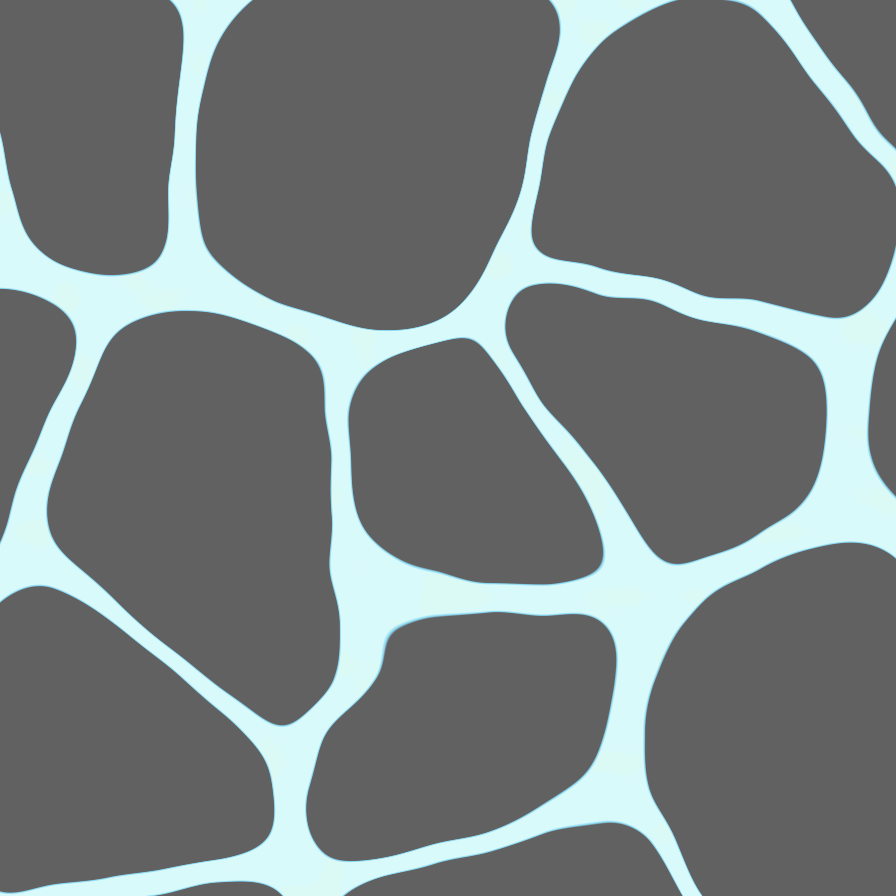
A WebGL 2 fragment shader for this pattern:

```glsl
#version 300 es
precision highp float;

uniform vec2 u_resolution;
out vec4 fragColor;

const vec3 STONE = vec3(0.38);
const vec3 GAP = vec3(0.85, 0.98, 0.98);
const vec3 GAP_WARM = vec3(0.86, 0.98, 0.96);
const vec3 RIM = vec3(0.54, 0.85, 0.96);

vec2 hash2(vec2 p) {
    vec3 q = fract(p.xyx * vec3(0.1031, 0.1030, 0.0973));
    q += dot(q, q.yzx + 33.33);
    return fract((q.xx + q.yz) * q.zy);
}

// Smooth value noise with two independent channels
vec2 noise2(vec2 p) {
    vec2 i = floor(p), f = fract(p);
    f = f * f * (3.0 - 2.0 * f);
    return mix(mix(hash2(i), hash2(i + vec2(1, 0)), f.x),
               mix(hash2(i + vec2(0, 1)), hash2(i + vec2(1, 1)), f.x), f.y);
}

vec2 site(vec2 cell) {
    return cell + 0.5 + 0.8 * (hash2(cell) - 0.5);
}

// Distance to the cell border, with corners rounded by a soft minimum
float roundedCell(vec2 p, float softness) {
    vec2 base = floor(p), nearest = vec2(0.0);
    float best = 1e3;
    for (int y = -2; y <= 2; y++)
    for (int x = -2; x <= 2; x++) {
        vec2 toSite = site(base + vec2(x, y)) - p;
        float d = dot(toSite, toSite);
        if (d < best) {
            best = d;
            nearest = toSite;
        }
    }

    float sum = 0.0;
    for (int y = -2; y <= 2; y++)
    for (int x = -2; x <= 2; x++) {
        vec2 toSite = site(base + vec2(x, y)) - p;
        vec2 across = toSite - nearest;
        float span = length(across);
        if (span > 1e-3) {
            float border = dot(0.5 * (toSite + nearest), across / span);
            sum += exp(-border / softness);
        }
    }
    return -softness * log(sum);
}

void main() {
    float scale = 3.0;
    vec2 p = gl_FragCoord.xy / u_resolution.y * scale + 20.0;
    float pixel = scale / u_resolution.y;

    // Bend the borders broadly, then roughen them slightly
    vec2 warped = p + 0.26 * (noise2(p * 1.5) - 0.5)
                    + 0.035 * (noise2(p * 5.5 + 7.0) - 0.5);

    float halfGap = 0.022 + 0.028 * noise2(p * 1.3 + 40.0).x;
    float inside = roundedCell(warped, 0.075) - halfGap;

    // Pale gap with faint mottling and a thin blue rim beside the stone
    float mottle = smoothstep(0.72, 0.85, noise2(p * 9.0 + 90.0).y);
    vec3 color = mix(GAP, GAP_WARM, mottle);
    color = mix(color, RIM, smoothstep(-0.006, -0.001, inside));
    color = mix(color, STONE, smoothstep(-0.6 * pixel, 0.6 * pixel, inside));
    fragColor = vec4(color, 1.0);
}
```
